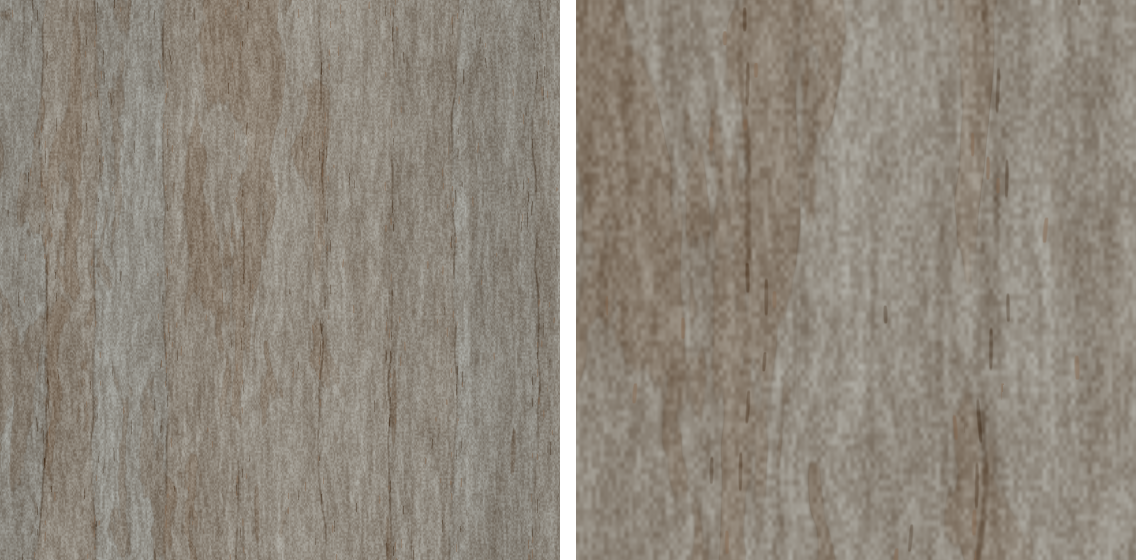
Left: the whole. Right: its middle third, enlarged.
Give the GLSL for this texture, as a WebGL 2 fragment shader.

```glsl
#version 300 es
precision highp float;
// Weathered grey-brown timber: upright planks with grain, worn streaks, knots and cracks.
uniform vec2 u_resolution;
out vec4 outColor;

const vec3 BASE = vec3(0.555, 0.531, 0.491);   // mean wood colour
const vec3 SHADE = vec3(0.86, 1.0, 1.08);      // colour change per unit of tone
const vec3 WARMTH = vec3(0.020, -0.002, -0.018);
const vec3 RUST = vec3(0.53, 0.41, 0.31);
const float PLANKS = 8.0;
const float TINT = 0.04;
const float MOTTLE = 0.085;
const float STREAK = 0.12;
const float GRAIN = 0.095;
const float SPECKLE = 0.125;
const float LINE_DEPTH = 0.045;
const float SEAM_DEPTH = 0.10;
const float WEAR_DEPTH = 0.045;
const float WEAR_LIMIT = 0.56;                 // worn streaks fade out right of here
const float STRIP_X = 0.82;                    // centre of the pale strip
const float STRIP_HALF = 0.014;
const vec2 KNOT_CELLS = vec2(5.0, 4.0);
const float KNOT_CHANCE = 0.5;

float hash(vec2 p) {
  vec3 q = fract(p.xyx * 0.1031);
  q += dot(q, q.yzx + 33.33);
  return fract((q.x + q.y) * q.z);
}

float noise(vec2 p) {
  vec2 i = floor(p), f = fract(p);
  f = f * f * (3.0 - 2.0 * f);
  return mix(mix(hash(i), hash(i + vec2(1, 0)), f.x),
             mix(hash(i + vec2(0, 1)), hash(i + vec2(1, 1)), f.x), f.y);
}

float fbm(vec2 p) {
  float sum = 0.0, amp = 0.533;
  for (int i = 0; i < 4; i++) {
    sum += amp * noise(p);
    p = p * 2.03 + 17.3;
    amp *= 0.5;
  }
  return sum;
}

// Position of a wandering seam, in plank units
float seamAt(float id, float y) {
  float wander = noise(vec2(y * 4.0, id * 9.0)) + 0.3 * noise(vec2(y * 19.0, id * 5.0));
  return id + 0.1 + 0.55 * hash(vec2(id, 3.0)) + 0.16 * wander;
}

// Tapered upright slits, at most one per cell
float dashes(vec2 p, vec2 cells, float width, float chance) {
  vec2 g = p * cells;
  g.y += 7.0 * hash(vec2(floor(g.x), 51.0));
  vec2 id = floor(g), f = fract(g);
  float centre = 0.3 + 0.4 * hash(id + 11.0);
  float along = abs(f.y - 0.5) / (0.15 + 0.25 * hash(id + 23.0));
  float across = abs(f.x - centre) / cells.x;
  float w = width * sqrt(max(0.0, 1.0 - along * along));
  float slit = 1.0 - smoothstep(w * 0.4, w + 0.0008, across);
  return step(1.0 - chance, hash(id + 37.0)) * slit * (1.0 - smoothstep(0.8, 1.0, along));
}

void main() {
  vec2 p = gl_FragCoord.xy / u_resolution;

  // Knots: distance to the knot in this cell, pushing the grain aside
  vec2 cell = floor(p * KNOT_CELLS);
  vec2 spot = vec2(hash(cell + 5.0), hash(cell + 71.0)) * 0.5 + 0.25;
  vec2 toKnot = (p - (cell + spot) / KNOT_CELLS) * vec2(1.0, 0.75);
  float radius = length(toKnot) + 0.006 * (noise(p * 80.0) - 0.5);
  float hasKnot = step(1.0 - KNOT_CHANCE, hash(cell + 43.0));
  float knot = hasKnot * exp(-radius * radius / 0.00014);
  float bend = hasKnot * exp(-dot(toKnot, toKnot) / 0.0009);
  vec2 q = p;
  q.x += 0.016 * (fbm(p * vec2(8.0, 6.0)) - 0.5) - 0.5 * bend * toKnot.x;

  // Planks: nearest seam and the tint on either side of it
  float gx = p.x * PLANKS, seam = 0.0, offset = 9.0;
  for (float k = -1.0; k <= 1.0; k++) {
    float id = floor(gx) + k;
    float d = gx - seamAt(id, p.y);
    if (abs(d) < abs(offset)) { offset = d; seam = id; }
  }
  float side = smoothstep(-0.03, 0.03, offset);
  float tint = mix(hash(vec2(seam - 1.0, 8.0)), hash(vec2(seam, 8.0)), side) - 0.5;
  float warm = mix(hash(vec2(seam - 1.0, 29.0)), hash(vec2(seam, 29.0)), side) - 0.5;
  float seamDist = abs(offset) / PLANKS;
  float nearSeam = exp(-seamDist / 0.012);
  float broken = smoothstep(0.3, 0.7, noise(vec2(seam * 7.0, p.y * 13.0)));

  // Layered grain
  float tone = TINT * tint + MOTTLE * (fbm(p * vec2(8.0, 3.0)) - 0.5);
  tone += STREAK * (fbm(q * vec2(60.0, 3.6) + 4.0) - 0.5);
  tone += GRAIN * (noise(q * vec2(230.0, 36.0)) - 0.5);
  tone += SPECKLE * (noise(p * vec2(410.0, 290.0)) - 0.5);
  float figure = q.x * 52.0 + 5.0 * noise(q * vec2(12.0, 4.5));
  tone += 0.014 * sin(6.2832 * figure) * noise(p * vec2(9.0, 5.0) + 31.0);

  // Long thin lines where slow grain crosses its mean
  float crossing = abs(noise(q * vec2(32.0, 1.8) + 57.0) - 0.5);
  float line = 1.0 - smoothstep(0.0, 0.06, crossing);
  tone -= LINE_DEPTH * line * smoothstep(0.5, 0.75, noise(p * vec2(26.0, 8.0) + 9.0));

  // Worn streaks: ragged brown bodies with dark rims and bleached borders
  float level = fbm(q * vec2(34.0, 5.0) + 0.9 * noise(p * vec2(16.0, 11.0)));
  level += 0.26 * (noise(p * vec2(7.0, 2.6) + 13.0) - 0.5);
  level += 0.10 * (noise(p * vec2(120.0, 60.0)) - 0.5);
  float wear = 1.0 - 0.8 * smoothstep(WEAR_LIMIT, WEAR_LIMIT + 0.08, p.x);
  float body = wear * smoothstep(0.62, 0.67, level);
  float rim = wear * exp(-pow((level - 0.64) / 0.02, 2.0));
  float bleach = wear * smoothstep(0.50, 0.56, level) * (1.0 - smoothstep(0.58, 0.62, level));
  tone += 0.018 * bleach - WEAR_DEPTH * body - 0.035 * rim;

  // Pale strip, seams, knots and cracks
  float stripX = abs(p.x - STRIP_X - 0.012 * (noise(vec2(p.y * 4.0, 2.0)) - 0.5));
  float strip = 1.0 - smoothstep(STRIP_HALF - 0.003, STRIP_HALF + 0.003, stripX);
  tone += strip * (0.02 + 0.06 * noise(p * vec2(80.0, 35.0)));
  tone -= SEAM_DEPTH * broken * (1.0 - smoothstep(0.0004, 0.003, seamDist));
  tone -= 0.03 * exp(-seamDist / 0.006);
  tone -= knot * (0.03 + 0.035 * sin(radius * 1100.0));
  tone -= 0.13 * dashes(q, vec2(95.0, 26.0), 0.0010, 0.015 + 0.3 * nearSeam);
  float gouge = dashes(q, vec2(5.0, 4.0), 0.006, 0.10);
  tone -= 0.09 * gouge;

  vec3 color = BASE + tone * SHADE + WARMTH * (warm + 0.6 * body + 0.5 * gouge);
  float rust = dashes(q + 0.37, vec2(110.0, 40.0), 0.0012, 0.01 + 0.2 * nearSeam);
  outColor = vec4(clamp(mix(color, RUST, 0.5 * rust), 0.0, 1.0), 1.0);
}
```
